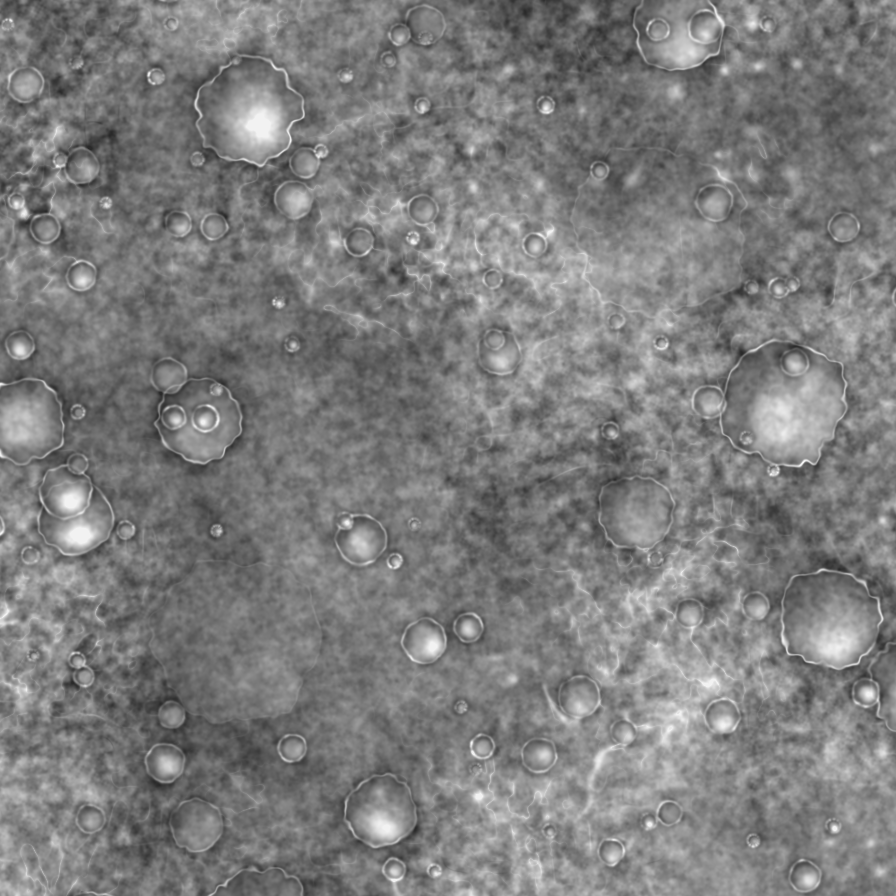
A WebGL 2 fragment shader for this texture:

```glsl
#version 300 es
precision highp float;
// Grey cratered plain: grainy ground, broken ridges and bright-floored craters of several sizes.
uniform vec2 u_resolution;
out vec4 fragColor;

float hash12(vec2 p) {
    vec3 q = fract(p.xyx * 0.1031);
    q += dot(q, q.yzx + 33.33);
    return fract((q.x + q.y) * q.z);
}

vec3 hash33(vec3 p) {
    p = fract(p * vec3(0.1031, 0.103, 0.0973));
    p += dot(p, p.yxz + 33.33);
    return fract((p.xxy + p.yxx) * p.zyx);
}

float noise(vec2 p) {
    vec2 i = floor(p), f = fract(p);
    f = f * f * (3.0 - 2.0 * f);
    return mix(mix(hash12(i), hash12(i + vec2(1, 0)), f.x),
               mix(hash12(i + vec2(0, 1)), hash12(i + 1.0), f.x), f.y);
}

float fbm(vec2 p, int octaves) {
    float sum = 0.0, weight = 0.5, total = 0.0;
    for (int i = 0; i < octaves; i++) {
        sum += weight * noise(p);
        total += weight;
        weight *= 0.55;
        p = mat2(1.6, 1.2, -1.2, 1.6) * p + 17.3;
    }
    return sum / total;
}

// Soft tonal patches, grain, crumbled highlands and thin ridge lines
float terrain(vec2 p) {
    vec2 warped = p + 0.05 * vec2(noise(p * 9.0), noise(p * 9.0 + 40.0));
    float rough = smoothstep(0.35, 0.65, fbm(p * 3.5 + 61.0, 3));
    float v = 0.472 + 0.48 * (fbm(warped * 4.5 + 5.0, 4) - 0.5);
    v += mix(0.12, 0.22, rough) * (fbm(warped * 24.0 + 9.0, 3) - 0.5);
    v += mix(0.24, 0.5, rough) * (fbm(p * 80.0 + 3.0, 3) - 0.5);

    // Fine dark and pale creases
    float crease = abs(noise(warped * 55.0 + 31.0) - 0.5);
    v += mix(0.03, 0.1, rough) * (exp(-crease * crease * 160.0) - 0.3) * (2.0 * noise(p * 30.0) - 0.7);

    float highland = smoothstep(0.56, 0.74, fbm(p * 4.0 + 83.0, 3));
    float crest = 1.0 - abs(2.0 * fbm(warped * 38.0 + 21.0, 3) - 1.0);
    v += highland * (0.02 + 0.34 * pow(crest, 7.0) * noise(p * 75.0));

    float ridge = abs(fbm(warped * 6.0 + 37.0, 3) - 0.5);
    float broken = smoothstep(0.6, 0.8, noise(p * 7.0 + 71.0)) * noise(p * 70.0);
    return v + 0.35 * broken * exp(-ridge * ridge / 0.00025);
}

// One scattered layer of craters; relief scales floor, rim and shadow together
float craters(float v, vec2 p, float cells, float chance, float radius, float relief) {
    vec2 home = floor(p * cells);
    for (int y = -1; y <= 1; y++)
    for (int x = -1; x <= 1; x++) {
        vec2 cell = home + vec2(x, y);
        vec3 place = hash33(vec3(cell + 11.0, cells * 3.0));
        vec3 look = hash33(vec3(cell + 47.0, cells * 5.0 + 2.0));
        if (place.z > chance) continue;

        float r = radius * mix(0.72, 1.25, look.x);
        vec2 q = (p - (cell + 0.15 + 0.7 * place.xy) / cells) / r;
        vec2 dir = q / max(length(q), 0.001);
        float wobble = noise(dir * 1.8 + place.xy * 90.0) - 0.5
                     + 0.4 * (noise(dir * 6.0 + place.yx * 70.0) - 0.5);
        float s = length(q) + min(0.28, r * 4.5) * wobble;
        float edge = (s - 1.0) * r + min(0.006, r * 0.1) * (noise(p * 110.0) - 0.5);
        float inside = 1.0 - smoothstep(-0.002, 0.002, edge);

        // Dark apron outside the wall
        v -= 0.11 * relief * (1.0 - inside) * exp(-max(s - 1.0, 0.0) * 4.0);

        // Floor: dark wall around a paler, uneven bowl
        float reach = length(q - vec2(0.12, -0.1)) + 0.4 * (noise(p * 28.0) - 0.5);
        float bowl = 0.42 + 0.19 * smoothstep(0.9, 0.5, reach) * mix(0.6, 1.2, look.y);
        bowl += 0.08 * dot(q, vec2(0.5, -0.85));
        bowl += 0.3 * (fbm(p * 60.0, 3) - 0.5);
        v = mix(v, bowl, 0.7 * inside * relief);

        // Bright deposit, off centre
        vec2 lit = q - vec2(0.5 * place.x - 0.1, -0.15 - 0.4 * place.y);
        float patchy = 0.45 + 1.1 * noise(p * 55.0 + 13.0);
        v += 0.42 * relief * inside * look.z * patchy * exp(-dot(lit, lit) * 4.5);

        // Thin, uneven rim between two dark outlines
        float glint = mix(0.35, 1.0, noise(dir * 3.0 + look.xy * 60.0)) * mix(0.6, 1.1, look.y);
        glint *= 0.4 + 1.1 * noise(p * 95.0 + 7.0);
        float line = exp(-edge * edge / 0.0000036);
        v += relief * (0.46 * line * glint - 0.09 * exp(-edge * edge / 0.000025));
    }
    return v;
}

// Small pale mounds gathered in clusters
float mounds(vec2 p) {
    vec2 home = floor(p * 22.0);
    float sum = 0.0;
    for (int y = -1; y <= 1; y++)
    for (int x = -1; x <= 1; x++) {
        vec2 cell = home + vec2(x, y);
        vec3 h = hash33(vec3(cell + 29.0, 7.0));
        float crowd = smoothstep(0.5, 0.8, noise(cell * 0.17 + 53.0));
        vec2 d = p * 22.0 - cell - 0.2 - 0.6 * h.xy;
        sum += step(h.z, 0.4 * crowd) * mix(0.15, 0.38, h.x) * exp(-dot(d, d) / mix(0.01, 0.04, h.y));
    }
    return sum;
}

void main() {
    vec2 p = gl_FragCoord.xy / min(u_resolution.x, u_resolution.y);
    float v = terrain(p);
    v = craters(v, p, 3.0, 0.35, 0.095, 0.35);
    v = craters(v, p, 6.0, 0.32, 0.055, 1.0);
    v = craters(v, p, 8.0, 0.2, 0.024, 0.9);
    v += mounds(p);
    v = craters(v, p, 14.0, 0.16, 0.0135, 1.0);
    v = craters(v, p, 20.0, 0.12, 0.0078, 1.0);
    v += 0.1 * (noise(mat2(0.8, 0.6, -0.6, 0.8) * p * 190.0) - 0.5);
    fragColor = vec4(vec3(clamp(v, 0.16, 0.95)), 1.0);
}
```
